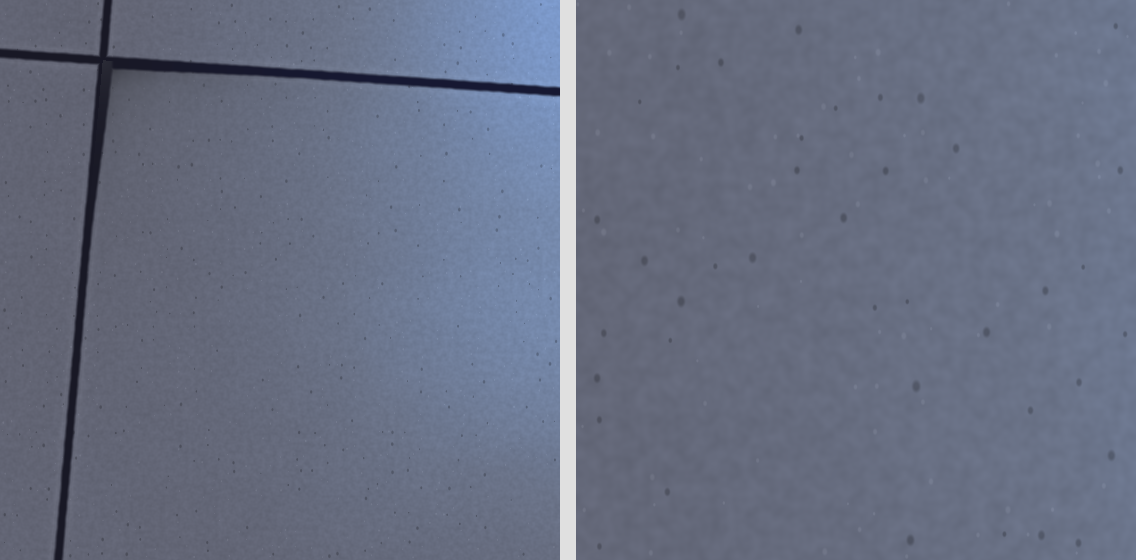
Left, the full canvas; right, a detail of the centre.
Write a three.js fragment shader that draws this texture.

```glsl
// Large grey floor tiles with dark, slightly tilted joints and bluish side light.
// A skewed lattice gives tile-local coordinates; joints and corner grime follow
// from them, while gradient noise and hashed cells give the stone its grain.

varying vec2 vUv;

const vec2 CROSSING = vec2(0.104, 0.905);   // axis intercepts of the two joints
const vec2 SKEW = vec2(0.089, 0.069);       // tilt of the joints
const vec2 PITCH = vec2(1.15);              // tile size
const vec2 JOINT_HALF = vec2(0.0072, 0.0078);
const vec2 WEDGE = vec2(0.011, 0.006);      // joint widening at a grimy corner
const float EDGE_SOFT = 0.0035;

const vec3 STONE_GREY = vec3(0.385, 0.395, 0.455);
const vec3 STONE_MID  = vec3(0.420, 0.455, 0.540);
const vec3 STONE_BLUE = vec3(0.470, 0.555, 0.700);
const vec3 SKY_GLOW   = vec3(0.020, 0.055, 0.110);
const vec3 JOINT_DARK = vec3(0.095, 0.095, 0.145);
const vec3 JOINT_BLUE = vec3(0.085, 0.095, 0.195);
const vec3 GRIME      = vec3(0.215, 0.220, 0.255);
const vec3 WARM_STAIN = vec3(0.345, 0.355, 0.390);

const float GRAIN = 0.055;
const float MOTTLE = 0.035;
const float PIT_CELLS = 42.0;
const float PIT_CHANCE = 0.22;

vec2 hash2(vec2 p) {
  vec3 q = fract(vec3(p.xyx) * vec3(0.1031, 0.1030, 0.0973));
  q += dot(q, q.yzx + 33.33);
  return fract((q.xx + q.yz) * q.zy);
}

float gradientDot(vec2 cell, vec2 offset) {
  float angle = 6.2832 * hash2(cell).x;
  return dot(vec2(cos(angle), sin(angle)), offset);
}

float gradientNoise(vec2 p) {
  vec2 i = floor(p), f = fract(p);
  vec2 w = f * f * f * (f * (f * 6.0 - 15.0) + 10.0);
  vec2 e = vec2(1.0, 0.0);
  float low = mix(gradientDot(i, f), gradientDot(i + e, f - e), w.x);
  float high = mix(gradientDot(i + e.yx, f - e.yx), gradientDot(i + 1.0, f - 1.0), w.x);
  return mix(low, high, w.y);
}

float fbm(vec2 p) {
  float sum = 0.0, gain = 0.5;
  for (int i = 0; i < 4; i++) {
    sum += gain * gradientNoise(p);
    p = p * 2.03 + 17.0;
    gain *= 0.5;
  }
  return sum;
}

// Scattered small spots, one candidate per cell, kept inside its cell.
float spots(vec2 p, float chance) {
  vec2 cell = floor(p);
  vec2 centre = 0.25 + 0.5 * hash2(cell + 7.0);
  vec2 pick = hash2(cell + 91.0);
  float radius = mix(0.07, 0.18, pick.y);
  float d = length((fract(p) - centre) * vec2(1.2, 0.85));
  return step(pick.x, chance) * (1.0 - smoothstep(radius * 0.3, radius, d));
}

// Side light: grey at the left and bottom, blue at the right and top.
vec3 stoneLight(vec2 p) {
  float t = smoothstep(0.12, 1.1, p.x) * smoothstep(-0.3, 0.5, p.y);
  t += 0.12 * fbm(p * 3.0 + 4.0);
  vec3 colour = mix(STONE_GREY, STONE_MID, clamp(2.0 * t, 0.0, 1.0));
  colour = mix(colour, STONE_BLUE, clamp(2.0 * t - 1.0, 0.0, 1.0));
  float glow = 1.0 - smoothstep(0.0, 0.38, distance(p, vec2(1.02, 0.97)));
  return colour + SKY_GLOW * glow;
}

void main() {
  vec2 p = vUv;

  // Tile lattice: x runs right of the upright joint, y runs down from the level one.
  vec2 q = vec2(p.x - CROSSING.x - SKEW.x * p.y, CROSSING.y - SKEW.y * p.x - p.y);
  vec2 tile = floor(q / PITCH);
  vec2 local = q - tile * PITCH;

  // Stone: light, tile tint, mottling, fine grain, pits and pale flecks.
  vec3 colour = stoneLight(p);
  colour *= 1.0 + 0.03 * (hash2(tile + 20.0).x - 0.5);
  float grain = gradientNoise(p * 95.0) + 0.7 * gradientNoise(p * 190.0 + 31.0);
  colour *= 1.0 + MOTTLE * fbm(p * 14.0) + GRAIN * grain;
  colour *= 1.0 - 0.22 * spots(p * PIT_CELLS, PIT_CHANCE);
  colour += 0.045 * spots(p * PIT_CELLS * 1.6 + 13.0, 0.16);

  // Grime gathered in the upper left corner of each tile.
  float ragged = 1.0 + 0.6 * fbm(p * 22.0);
  float stain = exp(-(local.x + 1.3 * local.y) / 0.16);
  float grime = exp(-local.y / 0.022 - local.x / 0.15)
              + 0.6 * exp(-local.x / 0.025 - local.y / 0.16);
  colour = mix(colour, WARM_STAIN, clamp(0.75 * stain * ragged, 0.0, 1.0));
  colour = mix(colour, GRIME, clamp(1.1 * grime * ragged, 0.0, 1.0));

  // Joints: distance to the nearest edge, widened toward the grimy corner.
  vec2 wedge = WEDGE * (1.0 - smoothstep(vec2(0.0), vec2(0.36), local.yx));
  vec2 d = min(abs(local - wedge) * step(wedge, local), PITCH - local);
  d += 0.0012 * gradientNoise(p * 60.0 + 5.0) - JOINT_HALF;
  vec2 rim = exp(-abs(d - 0.007) / 0.004) * smoothstep(0.05, 0.3, local.yx);
  colour += 0.025 * max(rim.x, rim.y);
  vec2 joint = 1.0 - smoothstep(-EDGE_SOFT, EDGE_SOFT, d);
  vec3 jointColour = mix(JOINT_DARK, JOINT_BLUE, joint.y * smoothstep(0.1, 0.7, p.x));
  float dust = exp(-length(local) / 0.07) * joint.x;
  jointColour = mix(jointColour, GRIME, 0.6 * dust);
  colour = mix(colour, jointColour, max(joint.x, joint.y));

  gl_FragColor = vec4(clamp(colour, 0.0, 1.0), 1.0);
}
```
